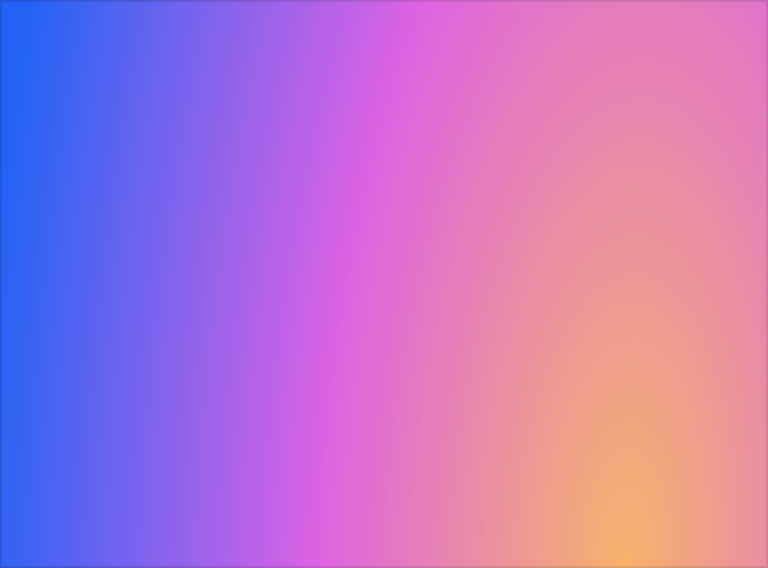
Reproduce this background procedurally as a WebGL 1 fragment shader.

```glsl
precision highp float;
// Soft backdrop: an elliptical glow from orange through magenta to blue, with a faint rim.
uniform vec2 u_resolution;

const vec3 ORANGE = vec3(0.970, 0.700, 0.420);
const vec3 MAGENTA = vec3(0.860, 0.390, 0.890);
const vec3 BLUE = vec3(0.135, 0.390, 0.960);

// Distance from the glow centre, 1.0 on the ellipse; lean shears it sideways with height
float leaningEllipse(vec2 p, vec2 center, vec2 radii, float lean) {
  vec2 d = p - center;
  d.x -= lean * d.y;
  return length(d / radii);
}

// Three colour stops: orange at 0, magenta at 1, blue at blueStop
vec3 glowRamp(float t, float blueStop) {
  vec3 inner = mix(ORANGE, MAGENTA, clamp(t, 0.0, 1.0));
  return mix(inner, BLUE, clamp((t - 1.0) / (blueStop - 1.0), 0.0, 1.0));
}

// 1.0 on the canvas border, fading to 0.0 at the given width
float rimMask(vec2 p, vec2 size, float width) {
  vec2 toEdge = min(p, size - p);
  return 1.0 - smoothstep(0.0, width, min(toEdge.x, toEdge.y));
}

void main() {
  vec2 uv = gl_FragCoord.xy / u_resolution;
  vec2 size = vec2(u_resolution.x / u_resolution.y, 1.0);

  // Glow
  float t = leaningEllipse(uv, vec2(0.814, 0.0), vec2(0.404, 1.447), 0.026);
  vec3 color = glowRamp(t, 2.1);

  // Rim
  color *= 1.0 - 0.12 * rimMask(uv * size, size, 0.006);

  gl_FragColor = vec4(color, 1.0);
}
```
